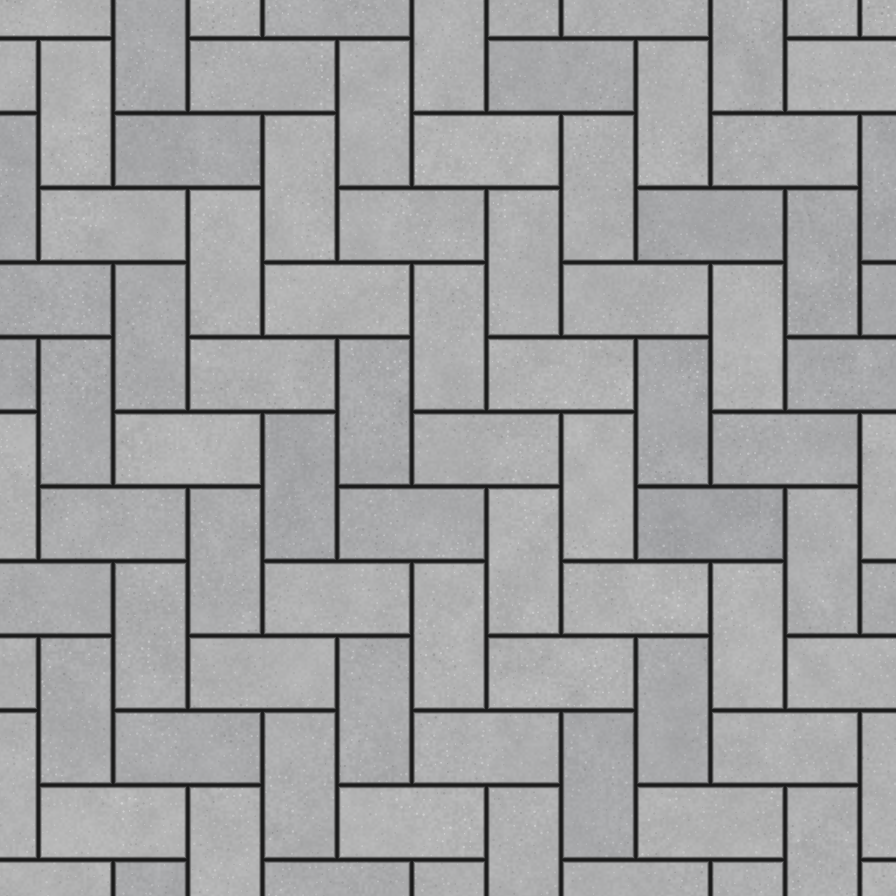
Write a WebGL 1 fragment shader that draws this texture.

```glsl
precision highp float;
// Grey concrete block paving in a herringbone pattern with dark, soft joints.

uniform vec2 u_resolution;

const float CELLS = 12.0;               // half-block cells across and down
const vec2 OFFSET = vec2(0.515);        // first joint, in cells from the top left
const float JOINT_CORE = 0.008;         // distances from the joint line, in cells
const float JOINT_EDGE = 0.055;
const vec3 JOINT_COLOR = vec3(0.10, 0.10, 0.10);
const vec3 BLOCK_LIGHT = vec3(0.702, 0.703, 0.703);
const vec3 BLOCK_DARK = vec3(0.630, 0.634, 0.645);
const float STAIN_AMOUNT = 0.065;
const float GRAIN_AMOUNT = 0.045;
const float GRAIN_SCALE = 25.0;         // grains per cell
const float SPECK_SCALE = 11.0;         // speck sites per cell
const float SPECK_CHANCE = 0.30;
const float SPECK_AMOUNT = 0.065;

float hash(vec2 p) {
  vec3 q = fract(vec3(p.xyx) * 0.1031);
  q += dot(q, q.yzx + 33.33);
  return fract((q.x + q.y) * q.z);
}

float valueNoise(vec2 p) {
  vec2 i = floor(p);
  vec2 f = fract(p);
  f = f * f * (3.0 - 2.0 * f);
  return mix(mix(hash(i), hash(i + vec2(1.0, 0.0)), f.x),
             mix(hash(i + vec2(0.0, 1.0)), hash(i + vec2(1.0, 1.0)), f.x), f.y);
}

float cloudNoise(vec2 p) {
  float sum = 0.0;
  float weight = 0.5;
  for (int octave = 0; octave < 4; octave++) {
    sum += weight * valueNoise(p);
    p = p * 2.03 + 17.0;
    weight *= 0.5;
  }
  return sum / 0.9375;
}

// Sparse round specks: positive for pale chips, negative for dark pits.
float specks(vec2 p) {
  vec2 site = floor(p);
  vec2 center = 0.3 + 0.4 * vec2(hash(site + 11.0), hash(site + 37.0));
  float radius = mix(0.15, 0.3, hash(site + 53.0));
  float spot = 1.0 - smoothstep(0.3 * radius, radius, length(fract(p) - center));
  float polarity = hash(site + 91.0) < 0.7 ? 1.0 : -0.8;
  return spot * polarity * step(hash(site + 71.0), SPECK_CHANCE);
}

void main() {
  // Cell coordinates, counted rightward and downward
  vec2 uv = gl_FragCoord.xy / u_resolution;
  vec2 grid = vec2(uv.x, 1.0 - uv.y) * CELLS - OFFSET;
  vec2 cell = floor(grid);

  // Along each diagonal: 0 upper, 1 lower, 2 left, 3 right half of a block
  float part = mod(cell.x + cell.y, 4.0);
  bool upright = part < 1.5;
  vec2 size = upright ? vec2(1.0, 2.0) : vec2(2.0, 1.0);
  float secondHalf = mod(part, 2.0);
  vec2 origin = cell - secondHalf * (size - 1.0);
  vec2 local = grid - origin;
  vec2 blockId = mod(origin, CELLS);

  // Each block has its own tone and patch of concrete
  float tone = sqrt(hash(blockId + 5.0));
  vec2 surface = local + 3.0 + 40.0 * vec2(hash(blockId + 23.0), hash(blockId + 67.0));
  float stain = cloudNoise(surface * 2.6) - 0.5;
  float grain = valueNoise(surface * GRAIN_SCALE) - 0.5;
  float roughness = 0.6 + 0.8 * valueNoise(surface * 1.7 + 9.0);

  vec3 color = mix(BLOCK_DARK, BLOCK_LIGHT, tone);
  color += STAIN_AMOUNT * stain + GRAIN_AMOUNT * roughness * grain;
  color += SPECK_AMOUNT * roughness * specks(surface * SPECK_SCALE);

  // Soft joint around the block, widened where pixels are coarse
  vec2 border = min(local, size - local);
  float edgeDistance = min(border.x, border.y);
  float pixel = CELLS / min(u_resolution.x, u_resolution.y);
  float block = smoothstep(JOINT_CORE, max(JOINT_EDGE, JOINT_CORE + 1.5 * pixel), edgeDistance);
  gl_FragColor = vec4(mix(JOINT_COLOR, color, block), 1.0);
}
```
